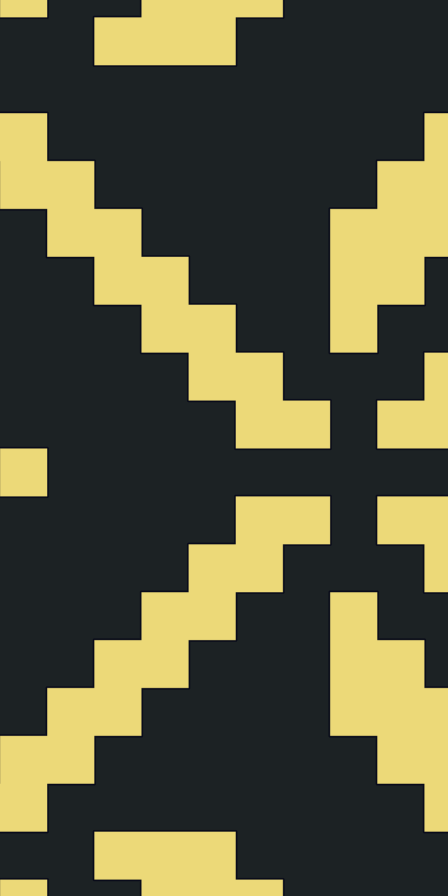
Reproduce this pattern procedurally as a WebGL 1 fragment shader.

```glsl
precision highp float;

uniform vec2 u_resolution;

const vec3 GROUND = vec3(0.11, 0.133, 0.14);
const vec3 YELLOW = vec3(0.925, 0.85, 0.47);
const vec3 RIM = vec3(0.035, 0.045, 0.10);

const vec2 GRID = vec2(9.5, 18.704);   // blocks across and down the canvas
const float AXIS_ROW = 8.342;          // height of the mirror row, in blocks
const float CROSS_COLUMN = 7.0;        // column where the diagonals meet
const float ARM_END = 7.0;
const float BAR_COLUMN = 2.0;
const float RIM_WIDTH = 0.035;         // in blocks
const float SOFTNESS = 1.3;            // edge filter width

// 1 when lo <= x <= hi, for whole numbers
float within(float x, float lo, float hi) {
  return step(lo - 0.5, x) * step(x, hi + 0.5);
}

// 1 for a yellow block, 0 for the ground
float blockFilled(vec2 cell) {
  float row = abs(cell.y);
  float side = cell.x - CROSS_COLUMN;

  // Stepped diagonals, two blocks wide
  float arms = within(row, 1.0, ARM_END) * within(abs(side), row, row + 1.0);

  // Short wedges that grow to a band three blocks wide
  float wedges = within(row, 3.0, ARM_END)
               * within(side, max(0.0, row - 5.0), row - 3.0);

  // Slanted bars beyond the diagonals, one row further out at the top
  float outer = abs(cell.y - 0.5) - 8.5;
  float bars = within(outer, 0.0, 2.0)
             * within(cell.x - BAR_COLUMN, outer, outer + 2.0);

  // Single blocks at the left
  float dots = within(cell.x, 0.0, 0.0)
             * max(within(row, 0.0, 0.0), within(outer, 1.0, 1.0));

  return max(max(arms, wedges), max(bars, dots));
}

void main() {
  vec2 p = gl_FragCoord.xy / u_resolution * GRID - vec2(0.0, AXIS_ROW);
  vec2 blur = SOFTNESS * GRID / u_resolution;
  vec2 home = floor(p);

  // Box-filtered coverage and distance to the nearest filled block
  float coverage = 0.0;
  float gap = 1.0;
  for (int j = -1; j <= 1; j++) {
    for (int i = -1; i <= 1; i++) {
      vec2 cell = home + vec2(float(i), float(j));
      float filled = blockFilled(cell);
      vec2 q = p - cell;
      vec2 overlap = clamp((min(q + 0.5 * blur, 1.0) - max(q - 0.5 * blur, 0.0)) / blur, 0.0, 1.0);
      coverage += filled * overlap.x * overlap.y;
      float blockGap = length(max(abs(q - 0.5) - 0.5, 0.0));
      gap = min(gap, mix(1.0, blockGap, filled));
    }
  }

  // Thin dark rim on the ground around every shape
  float soft = 0.5 * max(blur.x, blur.y);
  float rim = 1.0 - smoothstep(RIM_WIDTH - soft, RIM_WIDTH + soft, gap);

  vec3 color = mix(GROUND, RIM, rim);
  color = mix(color, YELLOW, clamp(coverage, 0.0, 1.0));
  gl_FragColor = vec4(color, 1.0);
}
```
